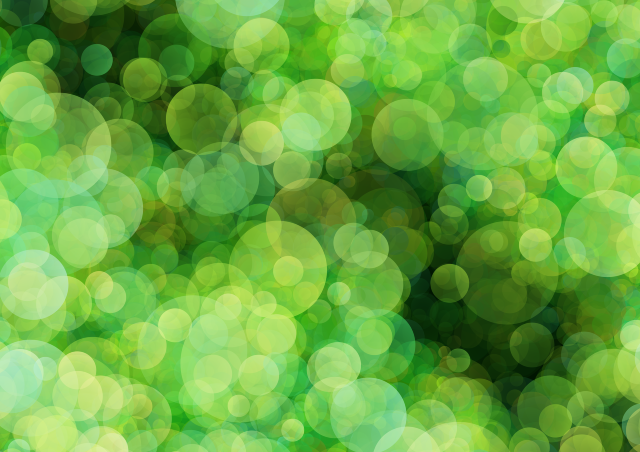
Write a Shadertoy shader that draws this background.

```glsl
// Overlapping translucent bokeh discs in fresh greens over a shaded diagonal hollow.

const int   LAYERS       = 22;
const int   FRONT_LAYERS = 7;                  // sparse, pale, glowing discs
const float SMALL_CELL   = 0.055;              // cell sizes, in canvas heights
const float LARGE_CELL   = 0.145;
const vec2  BACK_ALPHA   = vec2(0.22, 0.58);   // opacity range behind
const vec2  FRONT_ALPHA  = vec2(0.38, 0.82);   // opacity range in front
const vec2  DISC_GAIN    = vec2(0.62, 1.14);   // brightness range between discs
const float SHADOW_DIM   = 0.50;               // disc brightness inside the hollow
const float GLOW         = 0.45;               // how far discs add light to those below
const float CONTRAST     = 0.55;

const vec3 SHADOW  = vec3(0.01, 0.13, 0.01);
const vec3 GROUND  = vec3(0.12, 0.42, 0.04);
const vec3 LEAF    = vec3(0.24, 0.66, 0.07);
const vec3 LIME    = vec3(0.60, 0.84, 0.14);
const vec3 AMBER   = vec3(0.78, 0.76, 0.22);
const vec3 EMERALD = vec3(0.10, 0.66, 0.23);
const vec3 TEAL    = vec3(0.26, 0.68, 0.52);
const vec3 CREAM   = vec3(0.94, 0.98, 0.74);
const vec3 ICE     = vec3(0.80, 0.97, 0.87);

vec4 hash4(vec3 p) {
    vec4 q = fract(p.xyzx * vec4(0.1031, 0.1030, 0.0973, 0.1099));
    q += dot(q, q.wzxy + 33.33);
    return fract((q.xxyz + q.yzzw) * q.zywx);
}

// 0 inside the dark diagonal hollow, 1 in the lit areas
float lightAt(vec2 p) {
    float across = abs(p.y - 1.06 + 0.72 * p.x);
    float waves = 0.10 * sin(9.0 * p.x + 3.0 * p.y)
                + 0.07 * sin(14.0 * p.y - 6.0 * p.x + 1.0)
                + 0.06 * sin(19.0 * p.x + 2.0 * sin(11.0 * p.y));
    return smoothstep(-0.02, 0.36, across + waves);
}

vec3 discColor(float pick, float paleness) {
    vec3 c = pick < 0.30 ? LEAF
           : pick < 0.61 ? LIME
           : pick < 0.70 ? AMBER
           : pick < 0.87 ? EMERALD : TEAL;
    return mix(c, pick < 0.70 ? CREAM : ICE, paleness);
}

// Blends one layer of jittered discs, one per cell, over the colour
vec3 addLayer(vec3 col, vec2 p, int layer, float pixel) {
    float id = float(layer);
    float depth = id / float(LAYERS - 1);
    bool front = layer >= LAYERS - FRONT_LAYERS;
    float size = layer % 2 == 1 ? SMALL_CELL : mix(SMALL_CELL, LARGE_CELL, fract(id * 0.618 + 0.5));
    if (front) size = LARGE_CELL * (layer % 3 == 0 ? 1.0 : layer % 3 == 1 ? 0.62 : 0.42);

    vec2 shift = hash4(vec3(id, 7.0, 3.0)).xy;
    vec2 home = floor(p / size + shift);

    for (int y = -1; y <= 1; y++)
    for (int x = -1; x <= 1; x++) {
        vec2 cell = home + vec2(x, y);
        vec4 a = hash4(vec3(cell + 40.0, id + 1.0));
        vec4 b = hash4(vec3(cell + 90.0, id + 31.0));
        vec4 c = hash4(vec3(cell + 140.0, id + 61.0));
        vec2 center = (cell + a.xy - shift) * size;
        float light = lightAt(center);

        float presence = (front ? 0.21 : 0.72) * mix(0.45, 1.0, light);
        if (a.z > presence) continue;

        // Crisp disc, fading along its own direction
        float radius = size * (front ? mix(0.40, 0.92, b.x) : mix(0.24, 0.92, b.x * b.x));
        vec2 offset = p - center;
        float dist = length(offset);
        float mask = 1.0 - smoothstep(-pixel, pixel, dist - radius);
        float angle = 1.2 + 3.0 * (b.y - 0.5);
        float ramp = 0.5 + 0.5 * dot(offset, vec2(cos(angle), sin(angle))) / radius;
        float rim = smoothstep(0.4, 1.0, dist / radius);

        vec2 range = front ? FRONT_ALPHA : BACK_ALPHA;
        float alpha = mix(range.x, range.y, b.z) * mix(0.50, 1.0, ramp) * (0.90 + 0.15 * rim);
        float paleness = (front ? 0.25 + 0.65 * b.w : 0.35 * depth * b.w) * mix(0.5, 1.0, light);
        float gain = front ? mix(0.88, 1.02, c.x) : mix(DISC_GAIN.x, DISC_GAIN.y, c.x);
        gain *= mix(front ? 0.85 : SHADOW_DIM, 1.0, light);
        vec3 tint = min(discColor(a.w, paleness) * gain, 1.0);

        // Part cover, part added light, so the edges below stay visible
        vec3 lit = 1.0 - (1.0 - col) * (1.0 - 0.55 * tint);
        col = mix(col, mix(tint, lit, front ? GLOW : 0.3 * GLOW), mask * alpha);
    }
    return col;
}

void mainImage(out vec4 fragColor, in vec2 fragCoord) {
    vec2 p = fragCoord / iResolution.y;
    float pixel = 0.6 / iResolution.y;

    vec3 col = mix(SHADOW, GROUND, lightAt(p));
    for (int i = 0; i < LAYERS; i++) col = addLayer(col, p, i, pixel);

    // Contrast lift
    col = mix(col, col * col * (3.0 - 2.0 * col), CONTRAST);
    fragColor = vec4(clamp(col, 0.0, 1.0), 1.0);
}
```
